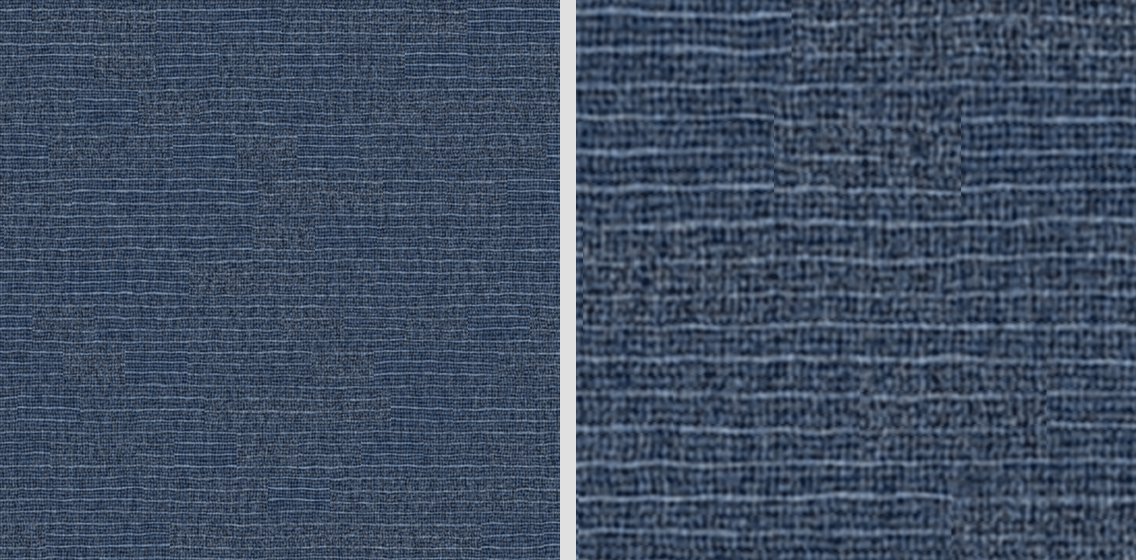
Left: the whole. Right: its middle third, enlarged.
Write a Shadertoy shader that draws this texture.

```glsl
// Blue slub-weave cloth: fine thread rows crossed by columns, every third row pale.
// Cosine threads are bent by gradient noise, broken by offset patches and
// roughened with fibre grain; the summed tone runs through a navy to pale ramp.

const float ROWS = 147.0;          // weft threads per canvas height
const float COLUMNS = 190.0;       // warp threads per canvas height
const float BAND_EVERY = 3.0;      // one pale row in this many
const vec2  PATCHES = vec2(9.0, 13.0);
const float BASE_TONE = 0.36;
const float ROW_CONTRAST = 0.17;
const float COLUMN_CONTRAST = 0.14;
const float BAND_CONTRAST = 0.44;
const float GRAIN_CONTRAST = 0.52;
const float FIBRE_CONTRAST = 0.30;
const float STREAK_CONTRAST = 0.22;
const float TINT_AMOUNT = 0.035;
const vec3  NAVY = vec3(0.12, 0.17, 0.25);
const vec3  PALE = vec3(0.45, 0.52, 0.61);
const int   SAMPLES = 2;           // antialiasing grid per side
const float TAU = 6.28319;

float hash(vec2 cell) {
    uvec2 q = uvec2(ivec2(cell)) * uvec2(73856u, 19349u);
    uint h = (q.x ^ (q.y << 7)) + q.y + 9781u;
    h = (h ^ (h >> 15)) * 48271u;
    h = (h ^ (h >> 13)) * 69621u;
    h ^= h >> 16;
    return float(h & 65535u) / 65536.0;
}

float cornerSlope(vec2 cell, vec2 offset) {
    float angle = TAU * hash(cell);
    return dot(vec2(cos(angle), sin(angle)), offset);
}

// Gradient noise, roughly -0.7 to 0.7
float gradientNoise(vec2 p) {
    vec2 i = floor(p), f = p - i;
    vec2 u = f * f * f * (f * (f * 6.0 - 15.0) + 10.0);
    vec2 e = vec2(1.0, 0.0);
    float low  = mix(cornerSlope(i, f), cornerSlope(i + e.xy, f - e.xy), u.x);
    float high = mix(cornerSlope(i + e.yx, f - e.yx), cornerSlope(i + e.xx, f - e.xx), u.x);
    return mix(low, high, u.y);
}

// Signed patch value: sharp upright edges, fading out at top and bottom
float patchValue(vec2 uv) {
    vec2 p = uv * PATCHES;
    float layer = floor(p.y);
    float strip = floor(p.x + 3.0 * hash(vec2(layer, 71.0)));
    return (hash(vec2(strip, layer + 200.0)) * 2.0 - 1.0) * sin(0.5 * TAU * fract(p.y));
}

vec3 cloth(vec2 uv) {
    float worn = patchValue(uv);

    // Threads bend gently and slip inside the patches
    float y = uv.y * ROWS + 0.8 * gradientNoise(uv * vec2(6.0, 14.0))
            + 0.35 * gradientNoise(uv * vec2(38.0, 60.0)) + 0.45 * worn;
    float row = floor(y);
    float x = uv.x * COLUMNS + 0.5 * gradientNoise(uv * vec2(24.0, 50.0))
            + 0.3 * (hash(vec2(row, 5.0)) - 0.5);
    float rowWave = -cos(TAU * y);
    float columnWave = -cos(TAU * x);

    // Pale rows swell and thin along their length
    float isBand = 1.0 - step(0.5, mod(row, BAND_EVERY));
    float swell = 0.85 + 0.4 * (hash(vec2(row, 11.0)) - 0.5)
                + 0.7 * gradientNoise(vec2(uv.x * 30.0, row * 0.73))
                + 0.4 * gradientNoise(uv * vec2(7.0, 9.0)) - 0.3 * worn;
    float band = isBand * (0.5 + 0.5 * rowWave) * clamp(swell, 0.15, 1.4);

    // Fibre grain and broken upright streaks
    float grain = gradientNoise(uv * vec2(270.0, 240.0) + 17.0);
    float fibre = gradientNoise(uv * mat2(120.0, 45.0, -50.0, 130.0) + 300.0);
    float streak = gradientNoise(vec2(uv.x * COLUMNS * 0.6, uv.y * 26.0) + 90.0);
    float rough = 1.0 + 0.35 * worn;

    float tone = BASE_TONE
        + ROW_CONTRAST * rowWave * (1.0 - 0.25 * worn)
        + COLUMN_CONTRAST * columnWave * (1.0 - 0.5 * band)
        + BAND_CONTRAST * (band - 0.14)
        + GRAIN_CONTRAST * grain * rough
        + FIBRE_CONTRAST * fibre * rough
        + STREAK_CONTRAST * streak
        + 0.03 * worn;

    // Slight warm and cool drift between fibres
    float tint = gradientNoise(uv * vec2(90.0, 140.0) + 500.0) + 0.3 * worn;
    vec3 drift = TINT_AMOUNT * tint * vec3(1.0, 0.2, -0.8);
    return mix(NAVY, PALE, clamp(tone, -0.2, 1.3)) + drift;
}

void mainImage(out vec4 fragColor, in vec2 fragCoord) {
    vec3 total = vec3(0.0);
    for (int j = 0; j < SAMPLES; j++)
    for (int i = 0; i < SAMPLES; i++) {
        vec2 shift = (vec2(i, j) + 0.5) / float(SAMPLES) - 0.5;
        total += cloth((fragCoord + shift) / iResolution.y);
    }
    fragColor = vec4(total / float(SAMPLES * SAMPLES), 1.0);
}
```
